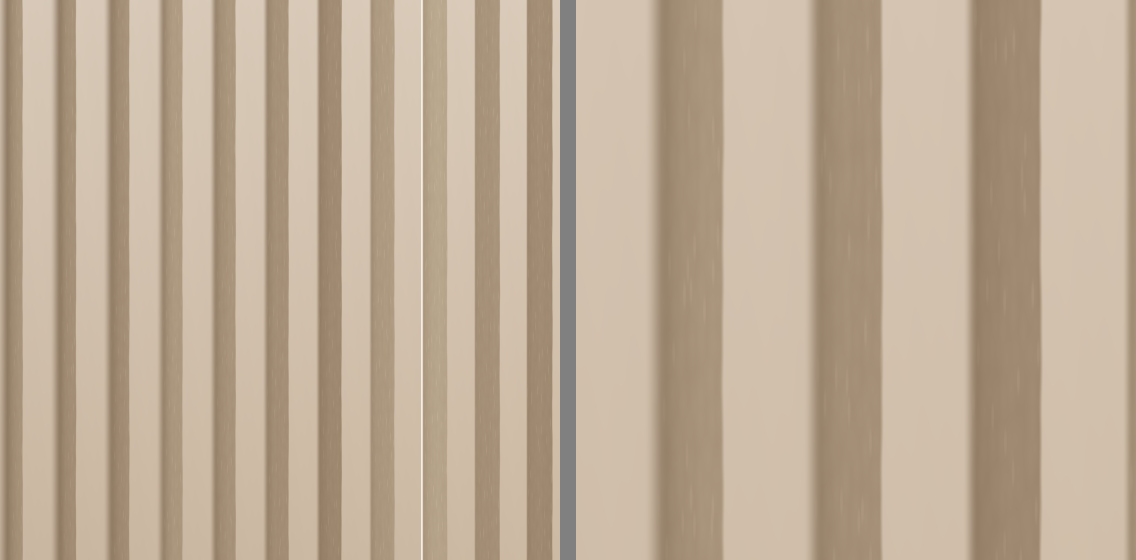
Left: the whole. Right: its middle third, enlarged.
This texture is drawn by a WebGL 2 fragment shader. Its source:

```glsl
#version 300 es
precision highp float;

uniform vec2 u_resolution;
out vec4 fragColor;

// Layout, in canvas widths
const int GROOVES = 11;
const float FIRST_LEFT = 0.0130;
const float LEFT_PITCH = 0.0928;
const float FIRST_RIGHT = 0.0404;
const float RIGHT_PITCH = 0.0954;
const float RIGHT_SHRINK = 0.00008;
const float CELL_MARGIN = 0.020;
const float EDGE_SOFTNESS = 0.0014;
const float EDGE_WOBBLE = 0.0005;

// Shadow cast into each groove, from the first to the last
const float PENUMBRA_FIRST = 0.019;
const float PENUMBRA_LAST = 0.002;
const float SHADOW_REACH = 0.008;
const float SHADOW_FIRST = 0.80;
const float SHADOW_LAST = 0.15;

// Bright seam
const float SEAM_INDEX = 8.0;
const float SEAM_OFFSET = -0.0022;
const float SEAM_HALF_WIDTH = 0.0014;

// Colours
const vec3 SLAT_TOP = vec3(0.855, 0.796, 0.728);
const vec3 SLAT_BOTTOM = vec3(0.802, 0.727, 0.640);
const vec3 GROOVE_LIGHT = vec3(0.725, 0.655, 0.555);
const vec3 GROOVE_DARK = vec3(0.600, 0.510, 0.415);
const vec3 SHADOW = vec3(0.485, 0.400, 0.310);
const vec3 SEAM = vec3(0.960, 0.935, 0.900);

// Lightness of each groove between dark and light
const float GROOVE_TONE[GROOVES] = float[](
    0.55, 0.40, 0.38, 0.68, 0.50, 0.42, 0.20, 0.68, 0.95, 0.45, 0.25);

float hash(vec2 p) {
    p = fract(p * vec2(0.1031, 0.1137));
    p += dot(p, p.yx + 33.33);
    return fract((p.x + p.y) * p.x * 57.3);
}

// Distance to the nearest scattered point
float cellular(vec2 p) {
    vec2 cell = floor(p);
    float nearest = 2.0;
    for (int y = -1; y <= 1; y++) {
        for (int x = -1; x <= 1; x++) {
            vec2 c = cell + vec2(x, y);
            vec2 point = c + vec2(hash(c), hash(c + 71.7));
            nearest = min(nearest, distance(p, point));
        }
    }
    return nearest;
}

float layeredSines(float t, float phase) {
    return 0.5 * sin(t * 23.0 + phase) + 0.3 * sin(t * 61.0 + phase * 2.3)
         + 0.2 * sin(t * 149.0 + phase * 4.1);
}

void main() {
    vec2 uv = gl_FragCoord.xy / u_resolution;
    float soft = max(EDGE_SOFTNESS, 0.75 / u_resolution.x);

    // Groove index and its two edges
    float index = clamp(floor((uv.x - FIRST_LEFT + CELL_MARGIN) / LEFT_PITCH),
                        0.0, float(GROOVES - 1));
    float across = index / float(GROOVES - 1);
    float left = FIRST_LEFT + LEFT_PITCH * index;
    float right = FIRST_RIGHT + RIGHT_PITCH * index - RIGHT_SHRINK * index * index;
    right += EDGE_WOBBLE * layeredSines(uv.y, index * 1.7);
    float depth = uv.x - left;

    // Smooth slat face, a little darker toward the lower left
    vec3 slat = mix(SLAT_BOTTOM, SLAT_TOP, uv.y);
    slat *= mix(0.985, 1.0, uv.x) + 0.004 * layeredSines(uv.x * 3.0 + uv.y * 0.2, 0.6);

    // Groove floor with mottling, fine grain and rare pale scratches
    float tone = GROOVE_TONE[int(index)] + 0.18 * (uv.y - 0.5);
    tone += 0.12 * (0.45 - cellular(uv * vec2(190.0, 45.0)));
    tone += 0.06 * layeredSines(uv.x * 7.0 + 0.01 * sin(uv.y * 9.0), index);
    float scratch = 1.0 - smoothstep(0.05, 0.16, cellular(uv * vec2(130.0, 14.0)));
    vec3 groove = mix(GROOVE_DARK, GROOVE_LIGHT, tone) + 0.025 * scratch;

    // Contact shadow strongest at the left wall
    float shadow = mix(SHADOW_FIRST, SHADOW_LAST, across);
    groove = mix(groove, SHADOW, shadow * exp(-max(depth, 0.0) / SHADOW_REACH));

    // Soft left side, crisp right side
    float penumbra = max(mix(PENUMBRA_FIRST, PENUMBRA_LAST, min(across * 1.25, 1.0)), soft);
    float coverage = smoothstep(-penumbra, 0.25 * penumbra + soft, depth);
    coverage *= 1.0 - smoothstep(-soft, soft, uv.x - right);
    vec3 color = mix(slat, groove, coverage);

    // Bright seam beside one groove
    float seam = 1.0 - smoothstep(SEAM_HALF_WIDTH - 0.5 * soft, SEAM_HALF_WIDTH + 0.5 * soft,
                                  abs(depth - SEAM_OFFSET));
    color = mix(color, SEAM, seam * (1.0 - step(0.5, abs(index - SEAM_INDEX))));

    fragColor = vec4(color, 1.0);
}
```
